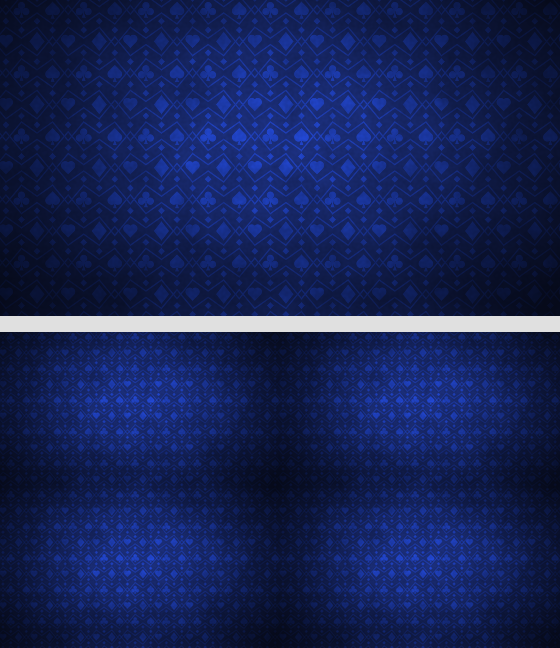
Top: one tile. Bottom: repeated 2 by 2.
A Shadertoy shader for this pattern:

```glsl
// Deep blue card-suit wallpaper: clubs, spades, hearts and diamonds framed by zigzags.
// One cell holds two staggered layers built from distance functions, repeated 9 by 5.
// A periodic glow and wrapped gradient noise add soft light and worn, smudged patches.

const float TAU = 6.28319;
const vec2 REPEATS = vec2(9.0, 5.0);
const vec2 CELL_ORIGIN = vec2(0.345, 0.845);
const vec3 GROUND = vec3(0.104, 0.178, 0.472);
const vec3 INK = vec3(0.124, 0.258, 0.76);

// Wrap into a unit cell centred on zero
vec2 wrapCell(vec2 p) { return fract(p + 0.5) - 0.5; }

// --- Wrapping gradient noise ---
vec2 gradientAt(vec2 corner, vec2 period) {
    vec2 c = mod(corner, period);
    float angle = TAU * fract(sin(dot(c, vec2(127.1, 311.7))) * 4375.85);
    return vec2(cos(angle), sin(angle));
}

float gradientNoise(vec2 p, vec2 period) {
    vec2 i = floor(p), f = p - i;
    vec2 u = f * f * f * (f * (f * 6.0 - 15.0) + 10.0);
    vec2 e = vec2(1.0, 0.0);
    float a = dot(gradientAt(i, period), f);
    float b = dot(gradientAt(i + e.xy, period), f - e.xy);
    float c = dot(gradientAt(i + e.yx, period), f - e.yx);
    float d = dot(gradientAt(i + e.xx, period), f - e.xx);
    return mix(mix(a, b, u.x), mix(c, d, u.x), u.y);
}

float fbm(vec2 uv, vec2 period) {
    float sum = 0.0, amplitude = 1.0;
    for (int octave = 0; octave < 5; octave++) {
        sum += amplitude * gradientNoise(uv * period, period);
        period *= 2.0;
        amplitude *= 0.6;
    }
    return sum;
}

// --- Suit shapes, each centred on its origin ---
float rhombus(vec2 p, vec2 halfSize) {
    vec2 q = abs(p) / halfSize;
    return (q.x + q.y - 1.0) * halfSize.x * halfSize.y / length(halfSize);
}

float heart(vec2 p, float size) {
    p = vec2(abs(p.x), p.y) / size + vec2(0.0, 0.55);
    if (p.x + p.y > 1.0) return (length(p - vec2(0.25, 0.75)) - 0.3536) * size;
    float edge = min(length(p - vec2(0.0, 1.0)), length(p - 0.5 * max(p.x + p.y, 0.0)));
    return edge * sign(p.x - p.y) * size;
}

// Stalk that flares towards its foot
float stem(vec2 p, float foot) {
    float flare = 0.01 + 0.35 * max(0.0, foot + 0.06 - p.y);
    return max(abs(p.x) - flare, max(foot - p.y, p.y));
}

float spade(vec2 p) {
    return min(heart(vec2(p.x, 0.022 - p.y), 0.195), stem(p, -0.14));
}

float club(vec2 p) {
    float leaves = length(p - vec2(0.0, 0.066)) - 0.058;
    leaves = min(leaves, length(vec2(abs(p.x) - 0.07, p.y + 0.028)) - 0.058);
    leaves = min(leaves, length(p) - 0.03);
    return min(leaves, stem(p, -0.125));
}

// Two mirrored zigzags: an apex at each suit, a hollow rhombus at one gap, an open waist at the next
float zigzagPair(vec2 p, float apex, float overlap, float waist) {
    float fromApex = 0.25 - abs(fract(p.x + 0.25) - 0.5);
    float slope = (apex + (fromApex < 0.0 ? overlap : -waist)) / 0.25;
    float height = apex - slope * abs(fromApex);
    return abs(abs(p.y) - abs(height)) / length(vec2(1.0, slope));
}

float coverage(float dist, float blur) { return 1.0 - smoothstep(-blur, blur, dist); }

// --- Whole ornament of one cell ---
float ornament(vec2 cell, float blur) {
    vec2 clubPos = wrapCell(cell);
    vec2 spadePos = wrapCell(cell - vec2(0.5, 0.0));
    vec2 heartPos = wrapCell(cell - vec2(-0.25, 0.5));
    vec2 diamondPos = wrapCell(cell - vec2(0.25, 0.5));

    float suits = min(club(clubPos), spade(spadePos));
    suits = min(suits, heart(heartPos, 0.19));
    suits = min(suits, rhombus(diamondPos, vec2(0.122, 0.152)));

    // Small solid studs above and below every suit
    float studs = 1.0;
    for (float row = 0.0; row < 2.0; row++) {
        vec2 p = cell + vec2(0.25, 0.5) * row;
        vec2 studPos = vec2(0.5 * (fract(2.0 * p.x + 0.5) - 0.5), abs(wrapCell(p).y) - 0.32);
        studs = min(studs, rhombus(studPos, vec2(0.054)));
    }

    float lines = min(zigzagPair(clubPos, 0.225, 0.07, 0.05), zigzagPair(heartPos, 0.225, 0.07, 0.05));
    float lineInk = 0.85 * coverage(lines - 0.0105, blur);
    return max(lineInk, coverage(min(suits, studs), blur));
}

void mainImage(out vec4 fragColor, in vec2 fragCoord) {
    vec2 uv = fragCoord / iResolution.xy;
    float blur = 0.5 * REPEATS.y / iResolution.y;
    float ink = ornament(uv * REPEATS - CELL_ORIGIN, blur);

    // Wear: broad smudges, faded print and fine grain
    float smudge = fbm(uv, vec2(7.0, 4.0));
    float fade = fbm(uv + 0.37, vec2(16.0, 9.0));
    float grain = gradientNoise(uv * vec2(160.0, 90.0), vec2(160.0, 90.0));
    vec3 color = mix(GROUND, INK, ink * clamp(0.94 + 0.3 * fade, 0.5, 1.0));
    color *= 1.0 + 0.12 * smudge + 0.08 * fade + 0.08 * grain;

    // Glow that wraps on both axes, brightest slightly above the middle
    vec2 glow = pow(0.5 + 0.5 * cos(TAU * (uv - vec2(0.5, 0.56))), vec2(0.7));
    color *= mix(0.4, 1.0, glow.x) * mix(0.57, 1.0, glow.y);
    fragColor = vec4(color, 1.0);
}
```
